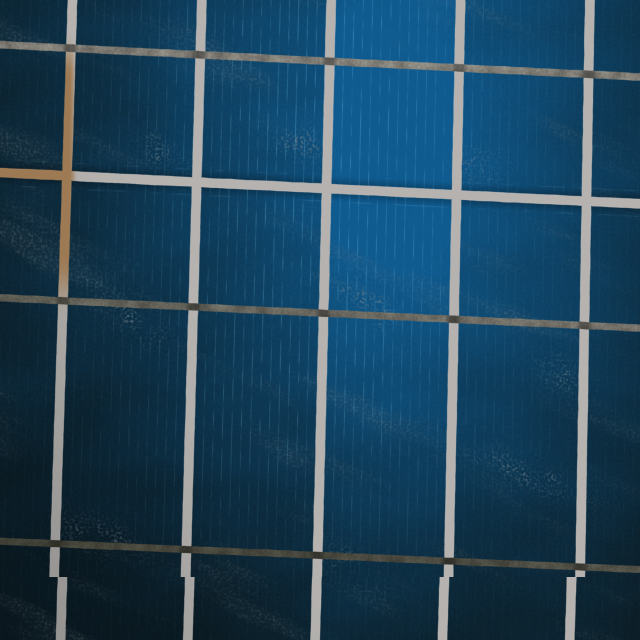
This texture is drawn by a WebGL 2 fragment shader. Its source:

```glsl
#version 300 es
precision highp float;
// Weathered blue solar panel: a slightly tilted grid of cells split by pale gaps,
// crossed by dull metal bus bars, with fine broken fingers and speckled dust.
// Grid coordinates give distances to every line; gradient noise adds the wear.
uniform vec2 u_resolution;
out vec4 outColor;

#define COLUMN_WIDTH 0.2021
#define GAP_HALF 0.0076
#define BUS_HALF 0.0058
#define FINGERS 14.0
#define FINGER_HALF 0.0007
#define SEAM_HEIGHT 0.098
#define EDGE_WEAR 0.0010
#define DUST_AMOUNT 0.75
#define DEEP_BLUE vec3(0.045, 0.115, 0.150)
#define BRIGHT_BLUE vec3(0.060, 0.355, 0.560)
#define GAP_COLOR vec3(0.71, 0.70, 0.69)
#define RUST_COLOR vec3(0.62, 0.48, 0.33)

float hash(vec2 p) {
  vec3 q = fract(p.xyx * vec3(0.1031, 0.1030, 0.0973));
  q += dot(q, q.yzx + 33.33);
  return fract((q.x + q.y) * q.z);
}

vec2 gradientAt(vec2 cell) {
  float angle = 6.2832 * hash(cell);
  return vec2(cos(angle), sin(angle));
}

float noise(vec2 p) {
  vec2 i = floor(p), f = p - i;
  vec2 w = f * f * f * (f * (f * 6.0 - 15.0) + 10.0), e = vec2(1.0, 0.0);
  float low = mix(dot(gradientAt(i), f), dot(gradientAt(i + e), f - e), w.x);
  float high = mix(dot(gradientAt(i + e.yx), f - e.yx), dot(gradientAt(i + 1.0), f - 1.0), w.x);
  return mix(low, high, w.y);
}

float fbm(vec2 p) {
  float sum = 0.0, gain = 0.6;
  for (int i = 0; i < 4; i++) {
    sum += gain * noise(p);
    p = p * 2.03 + 17.1;
    gain *= 0.5;
  }
  return sum;
}

// Soft-edged coverage of a band around distance zero.
float band(float dist, float halfWidth) {
  float soft = max(0.0012, 0.8 / min(u_resolution.x, u_resolution.y));
  return 1.0 - smoothstep(halfWidth - soft, halfWidth + soft, abs(dist));
}

// Soft elongated smudges, one jittered into each cell of a 3 by 3 layout.
float smudges(vec2 p) {
  float sum = 0.0;
  for (int i = 0; i < 9; i++) {
    vec2 slot = vec2(i % 3, i / 3);
    vec2 jitter = vec2(hash(slot + 3.7), hash(slot + 21.3));
    vec2 d = p - (slot + 0.15 + 0.7 * jitter) / 3.0;
    float angle = -0.9 * jitter.x;
    d = mat2(cos(angle), -sin(angle), sin(angle), cos(angle)) * d;
    d /= vec2(0.03 + 0.06 * jitter.y, 0.022);
    sum += exp(-dot(d, d));
  }
  return sum;
}

void main() {
  vec2 p = gl_FragCoord.xy / u_resolution;
  float depth = 1.0 - p.y;
  float wear = EDGE_WEAR * fbm(p * 40.0);

  // Columns lean and fan out downward, then jump at the seam.
  bool belowSeam = p.y < SEAM_HEIGHT;
  float start = belowSeam ? 0.1246 - 0.03 * depth : 0.1133 - 0.0318 * depth;
  float pitch = belowSeam ? COLUMN_WIDTH - 0.0032 : COLUMN_WIDTH + 0.0037 * depth;
  float column = (p.x - start) / pitch;
  float columnDist = (column - round(column)) * pitch + wear;

  // Rows slope down to the right; bars lie at quarter and three quarters.
  float drop = depth - 0.2695 - (0.0515 - 0.008 * depth) * p.x;
  float row = drop * (1.2645 + 0.065 * drop);
  float rowDist = (row - round(row)) / 1.27 + wear;
  float busDist = (abs(fract(row) - 0.5) - 0.25) / 1.27 + wear;

  // Cell glass: a broad sheen, a tone per column and cloudy mottling.
  vec2 away = (p - vec2(0.62, 0.80)) * vec2(1.75, 1.15);
  float sheen = exp(-1.9 * dot(away, away));
  float tone = -sin(2.2 * floor(column));
  float clouds = fbm(p * vec2(5.0, 9.0));
  float grain = noise(p * 230.0);
  float light = sheen * (0.95 + 0.13 * tone) + 0.16 * clouds + 0.03 + 0.08 * grain;
  light -= 0.10 * (1.0 - smoothstep(0.0, 0.3, p.y));
  vec3 color = mix(DEEP_BLUE, BRIGHT_BLUE, clamp(light, 0.0, 1.0));
  color *= 1.0 - 0.25 * exp(-9.0 * dot(p, p));

  // Dark cell margins with a faint outline beside the main gap.
  color *= 1.0 - 0.22 * (1.0 - smoothstep(0.006, 0.022, abs(rowDist)));
  color += 0.06 * band(abs(rowDist) - 0.020, 0.0008) * smoothstep(-0.1, 0.3, noise(p * 30.0));

  // Broken vertical fingers, clearest near the middle columns.
  float finger = column * FINGERS;
  float fingerDist = (fract(finger) - 0.5) * pitch / FINGERS;
  float dash = smoothstep(-0.5, 0.45, noise(vec2(floor(finger) * 7.31, p.y * 45.0)));
  float focus = exp(-pow((p.x - 0.47) / 0.27, 2.0)) * smoothstep(0.0, 0.4, p.y);
  color += vec3(0.12, 0.15, 0.15) * band(fingerDist, FINGER_HALF) * dash * (0.15 + 0.85 * focus);

  // Dust gathered in smudges and thin drifting streaks.
  float speckle = smoothstep(-0.1, 0.5, grain + 0.4 * noise(p * 120.0));
  float streak = smoothstep(0.08, 0.45, fbm(vec2(p.x * 4.0 + p.y * 2.0, p.y * 13.0 + p.x * 5.0)));
  float dust = smudges(p) * smoothstep(-0.3, 0.4, fbm(p * 24.0)) * speckle;
  dust += streak * (0.10 + 0.28 * speckle);
  color = mix(color, vec3(0.46, 0.50, 0.52), clamp(DUST_AMOUNT * dust, 0.0, 0.6));

  // Pale gaps, stained rust at the upper left.
  float shade = 0.82 + 0.18 * smoothstep(0.0, 0.6, p.x + 0.5 * p.y);
  float rust = (1.0 - smoothstep(0.108, 0.122, p.x)) * smoothstep(0.50, 0.60, p.y)
             * (1.0 - smoothstep(0.88, 0.95, p.y));
  vec3 gapColor = mix(GAP_COLOR * shade, RUST_COLOR, rust);
  color = mix(color, gapColor, max(band(columnDist, GAP_HALF), band(rowDist, GAP_HALF)));

  // Tarnished bars over the gaps, with dark solder at each crossing.
  vec3 busColor = mix(vec3(0.24, 0.24, 0.20), vec3(0.50, 0.49, 0.46), smoothstep(0.0, 1.1, p.y + 0.3 * p.x));
  busColor *= 1.0 + 0.15 * grain + 0.3 * noise(p * 45.0);
  busColor *= 1.0 - 0.3 * (1.0 - smoothstep(0.004, 0.015, abs(columnDist)));
  color = mix(color, busColor, band(busDist, BUS_HALF));
  outColor = vec4(clamp(color, 0.0, 1.0), 1.0);
}
```
